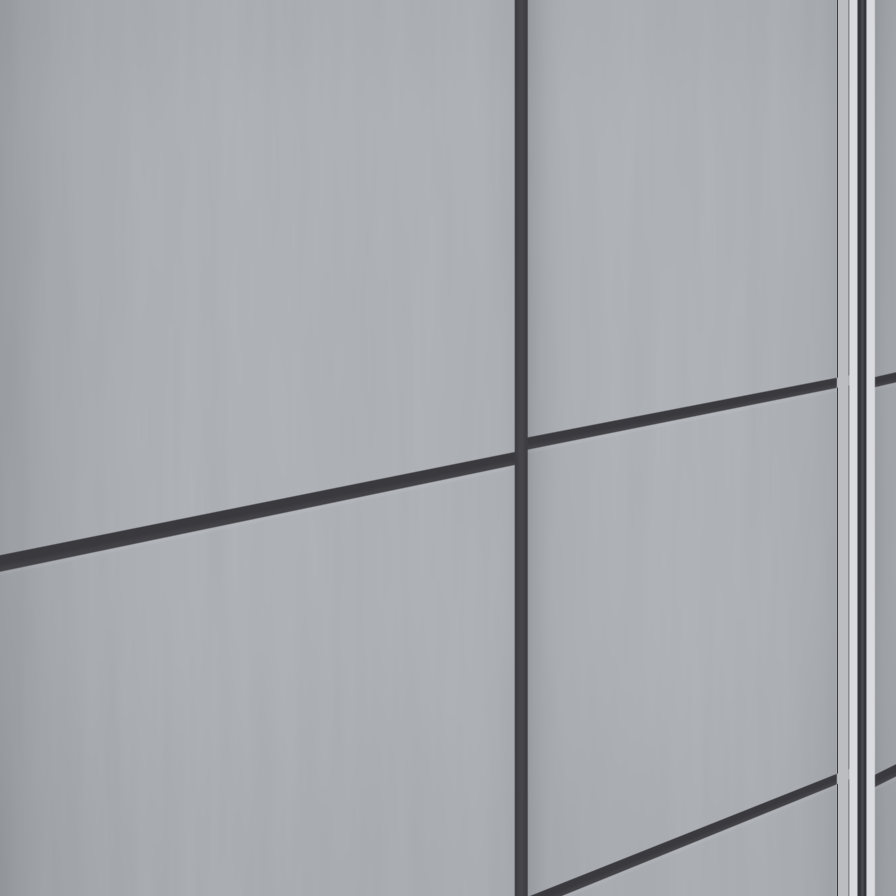
Give the GLSL for this texture, as a WebGL 2 fragment shader.

```glsl
#version 300 es
precision highp float;
// Grey wood-grain wall panels split by dark seams, with a pale metal frame at right.

uniform vec2 u_resolution;
out vec4 outColor;

// Colours
const vec3 PANEL = vec3(0.682, 0.694, 0.712);
const vec3 SEAM = vec3(0.225, 0.222, 0.242);
const vec3 SEAM_LIGHT = vec3(0.285, 0.282, 0.300);
const vec3 FRAME_SIDE = vec3(0.735, 0.740, 0.755);
const vec3 FRAME_FACE = vec3(0.855, 0.860, 0.870);
const vec3 FRAME_SLOT = vec3(0.205, 0.210, 0.230);
const vec3 SLOT_SHEEN = vec3(0.320, 0.330, 0.350);

// Layout, in canvas units
const float POST_LEFT = 0.5745;
const float POST_RIGHT = 0.5890;
const float FRAME_LEFT = 0.9340;
const float FACE_LEFT = 0.9475;
const float SLOT_LEFT = 0.9570;
const float SLOT_RIGHT = 0.9670;
const float FRAME_RIGHT = 0.9765;

// Surface
const float GRAIN_AMOUNT = 0.022;
const float EDGE_SHADE = 0.085;

float hash(vec2 p) {
    vec3 q = fract(vec3(p.xyx) * 0.1031);
    q += dot(q, q.yzx + 33.33);
    return fract((q.x + q.y) * q.z);
}

float noise(vec2 p) {
    vec2 cell = floor(p), f = fract(p);
    f = f * f * (3.0 - 2.0 * f);
    return mix(mix(hash(cell), hash(cell + vec2(1, 0)), f.x),
               mix(hash(cell + vec2(0, 1)), hash(cell + vec2(1, 1)), f.x), f.y);
}

// Coverage of the interval lo..hi with edges softened by blur
float band(float v, float lo, float hi, float blur) {
    return smoothstep(lo - blur, lo + blur, v) * (1.0 - smoothstep(hi - blur, hi + blur, v));
}

// Vertical fibres: stretched noise at rising frequencies
float grain(vec2 p) {
    float sum = 0.0, weight = 0.5;
    vec2 scale = vec2(38.0, 2.0);
    for (int i = 0; i < 3; i++) {
        sum += weight * (noise(p * scale + float(i) * 17.0) - 0.5);
        scale *= vec2(2.1, 2.6);
        weight *= 0.75;
    }
    return sum;
}

vec3 panelColor(vec2 p) {
    float shade = 0.0;
    if (p.x < POST_LEFT) {
        shade += EDGE_SHADE * exp(-p.x * 13.0);
        shade += 0.025 * exp((p.x - POST_LEFT) * 45.0);
    } else if (p.x < FRAME_LEFT) {
        shade += EDGE_SHADE * exp((POST_RIGHT - p.x) * 55.0);
        shade += 0.045 * exp((p.x - FRAME_LEFT) * 40.0);
    } else {
        shade += 0.05 + 0.04 * exp((FRAME_RIGHT - p.x) * 120.0);
    }
    shade += 0.018 * smoothstep(0.35, 0.0, p.y) + 0.012 * smoothstep(0.85, 1.0, p.y);
    return PANEL - shade + GRAIN_AMOUNT * grain(p);
}

// Paint a sloped seam: height at x = start, slope, and half thickness
vec3 paintSeam(vec3 col, vec2 p, float start, float height, float slope, float halfT, float blur) {
    float d = p.y - height - slope * (p.x - start);
    float lip = smoothstep(halfT * 0.1, -halfT * 0.8, d);
    vec3 tone = mix(SEAM, SEAM_LIGHT, 0.6 * lip);
    col += 0.02 * band(d, -halfT - 0.004, -halfT, 0.002);
    return mix(col, tone, band(d, -halfT, halfT, blur));
}

void main() {
    vec2 p = gl_FragCoord.xy / u_resolution;
    float blur = max(0.0011, 0.75 / u_resolution.x);
    vec3 col = panelColor(p);

    // Receding horizontal seams, broken at the post and frame
    if (p.x < 0.5 * (POST_LEFT + POST_RIGHT)) {
        col = paintSeam(col, p, 0.0, 0.3711, 0.2040, mix(0.0092, 0.0072, p.x / POST_LEFT), blur);
    } else if (p.x < 0.5 * (FRAME_LEFT + FRAME_RIGHT)) {
        float t = (p.x - POST_RIGHT) / (FRAME_LEFT - POST_RIGHT);
        col = paintSeam(col, p, POST_RIGHT, 0.5050, 0.1965, mix(0.0068, 0.0056, t), blur);
        col = paintSeam(col, p, FRAME_LEFT, 0.1305, 0.4020, mix(0.0072, 0.0058, t), blur);
    } else {
        col = paintSeam(col, p, FRAME_RIGHT, 0.5735, 0.2300, 0.0056, blur);
        col = paintSeam(col, p, FRAME_RIGHT, 0.1285, 0.5000, 0.0068, blur);
    }

    // Dark post with a faintly lit middle
    float postMid = band(p.x, POST_LEFT + 0.004, POST_RIGHT - 0.004, 0.003);
    vec3 post = mix(SEAM, SEAM_LIGHT, 0.25 + 0.6 * postMid);
    col = mix(col, post, band(p.x, POST_LEFT, POST_RIGHT, blur));

    // Metal frame: side, bright faces, central slot
    col = mix(col, FRAME_SIDE, band(p.x, FRAME_LEFT, FACE_LEFT, blur));
    col = mix(col, FRAME_FACE, band(p.x, FACE_LEFT, FRAME_RIGHT, blur));
    col = mix(col, FRAME_SLOT, band(p.x, SLOT_LEFT, SLOT_RIGHT, blur));
    col = mix(col, SLOT_SHEEN, 0.7 * band(p.x, SLOT_LEFT + 0.004, SLOT_RIGHT - 0.003, blur));

    outColor = vec4(col, 1.0);
}
```
